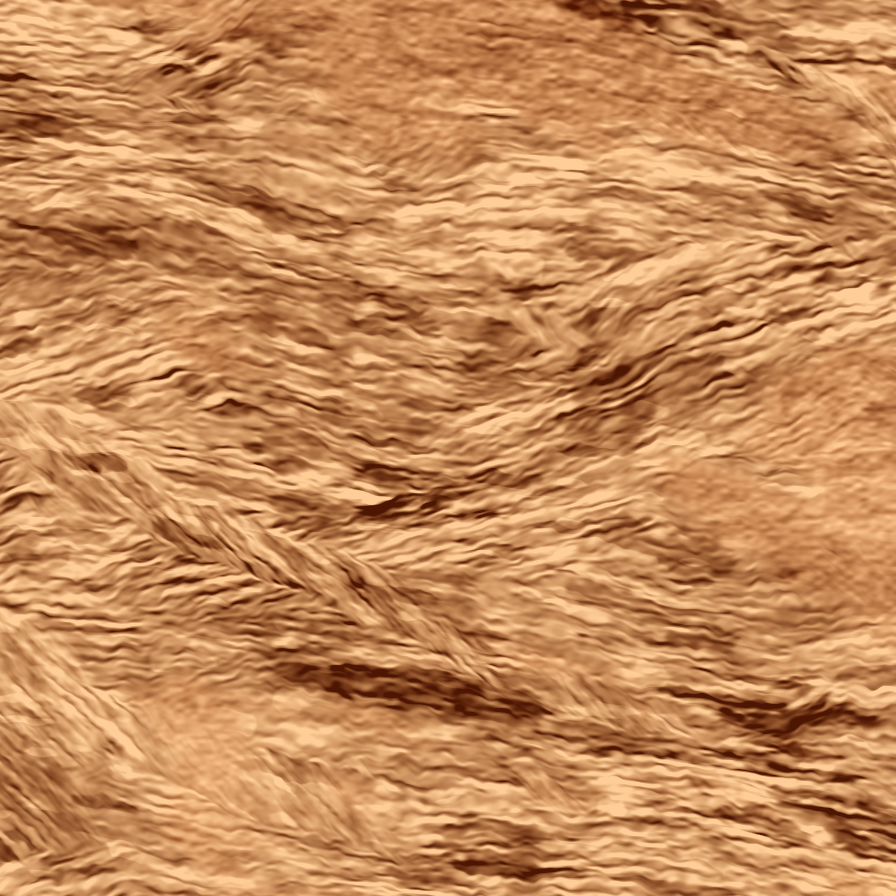
Reproduce this texture procedurally as a WebGL 2 fragment shader.

```glsl
#version 300 es
precision highp float;
precision highp int;
// Weathered fibrous surface: splintered strands in three crossing directions,
// smooth worn patches and dark hollows. Stretched value noise builds a height
// field, which is lit from above and coloured along a brown to cream ramp.

#define MAIN_SLOPE -0.13    // common strand direction
#define RISE_SLOPE 0.30     // strands climbing to the right
#define PLATE_SLOPE -0.52   // steep falling plates
#define WARP 0.045          // bending of the strands
#define SPLINTER 0.0055     // raggedness of the strand edges
#define LIGHT_STEP vec2(-0.0014, 0.0034)
#define RELIEF 1.35         // strength of the light
#define DEPTH 1.15          // darkness of low places
#define MEAN_TONE 0.62
#define BROAD 0.72          // large scale light and dark
#define HOLLOW 0.42         // darkness of the hollows

uniform vec2 u_resolution;
out vec4 fragColor;

float hash(vec2 cell) {
    uvec2 c = uvec2(ivec2(cell) + 8192);
    uint h = c.x * 40503u + c.y * 60493u;
    h ^= h >> 15;
    h *= 0x7feb352du;
    h ^= h >> 15;
    h *= 0x846ca68bu;
    h ^= h >> 16;
    return float(h & 0xffffu) / 65535.0;
}

float noise(vec2 p) {
    vec2 i = floor(p), f = fract(p);
    f = f * f * (3.0 - 2.0 * f);
    return mix(mix(hash(i), hash(i + vec2(1, 0)), f.x),
               mix(hash(i + vec2(0, 1)), hash(i + vec2(1, 1)), f.x), f.y);
}

float fbm(vec2 p) {
    float sum = 0.0, weight = 0.5;
    for (int i = 0; i < 4; i++) {
        sum += weight * noise(p);
        p = p * 2.03 + 17.3;
        weight *= 0.5;
    }
    return sum / 0.9375;
}

// Shear so that lines of the given slope become horizontal.
vec2 along(vec2 p, float slope) {
    return vec2(p.x, p.y - slope * p.x);
}

vec2 bend(vec2 p) {
    p.y += WARP * (noise(p * vec2(3.0, 4.5) + 3.7) - 0.5);
    p.y += 0.014 * (noise(p * vec2(9.0, 13.0) + 8.1) - 0.5);
    p.y += SPLINTER * (noise(p * vec2(42.0, 60.0) + 5.2) - 0.5);
    p.y += 0.6 * SPLINTER * (noise(p * vec2(100.0, 130.0) + 9.4) - 0.5);
    return p;
}

// Strands with thin sharp creases between them.
float strands(vec2 p, float slope, float seed) {
    vec2 q = along(p, slope) + seed;
    float bundle = noise(q * vec2(8.0, 52.0));
    float fold = 2.0 * noise(q * vec2(14.0, 90.0)) - 1.0;
    float crease = sqrt(fold * fold + 0.004);
    float fine = noise(q * vec2(34.0, 150.0));
    float hair = noise(q * vec2(80.0, 220.0));
    return 0.31 * bundle + 0.30 * crease + 0.29 * fine + 0.20 * hair - 0.01;
}

// Worn areas, drawn out along the falling diagonal; ragged at the rim.
float wornMask(vec2 p) {
    float n = fbm(along(p, -0.34) * vec2(2.6, 6.5) + 21.4);
    return smoothstep(0.55, 0.66, n);
}

float surface(vec2 p, float worn) {
    vec2 q = bend(p);
    float rising = smoothstep(0.52, 0.60, fbm(along(q, 0.1) * vec2(3.6, 8.5) + 41.0));
    float plates = smoothstep(0.59, 0.65, fbm(along(q, -0.4) * vec2(3.6, 8.0) + 63.0));
    float h = strands(q, MAIN_SLOPE, 2.3);
    h = mix(h, strands(q, RISE_SLOPE, 11.9), rising);
    h = mix(h, strands(q * vec2(1.3, 0.78), PLATE_SLOPE, 29.6), plates);
    float grain = 0.27 + 0.22 * noise(p * vec2(44.0, 70.0))
                + 0.20 * noise(p * vec2(115.0, 175.0) + 7.0);
    return mix(h, mix(grain, h, 0.35), worn);
}

vec3 earthRamp(float t) {
    return vec3(0.43, 0.20, 0.08) + t * vec3(0.62, 0.56, 0.38)
         + t * t * vec3(-0.09, 0.0, 0.09);
}

void main() {
    vec2 p = gl_FragCoord.xy / u_resolution.y;
    float worn = wornMask(p);
    float h = surface(p, worn);
    float lit = h - surface(p + LIGHT_STEP, worn);
    vec2 q = along(bend(p), -0.16);

    // Tone from depth, light and broad drifts of shade.
    float strength = mix(0.8, 1.3, noise(q * vec2(4.0, 9.0) + 14.0));
    float tone = MEAN_TONE + strength * (DEPTH * (h - 0.47) + RELIEF * lit);
    tone += BROAD * (fbm(q * vec2(3.0, 10.0) + 52.0) - 0.5);
    tone += 0.14 * (noise(p * vec2(120.0, 190.0) + 33.0) - 0.5);

    // Narrow shadows under ledges and a few deep hollows.
    float ledge = noise(q * vec2(9.0, 42.0) + 71.0) + 0.5 * (0.47 - h);
    tone -= 0.28 * (1.0 - 0.6 * worn) * smoothstep(0.69, 0.79, ledge);
    float pit = fbm(q * vec2(4.5, 13.0) + 87.0) + 0.5 * (0.47 - h);
    tone -= HOLLOW * smoothstep(0.66, 0.82, pit);

    // Pale splinters catching the light.
    float splinter = noise(q * vec2(22.0, 85.0) + 95.0);
    tone += 0.22 * smoothstep(0.70, 0.82, splinter) * (1.0 - 0.6 * worn);

    tone = clamp(tone, -0.20, 1.08);
    vec3 colour = earthRamp(tone);
    colour += worn * vec3(0.015, -0.008, -0.012);
    fragColor = vec4(clamp(colour, 0.0, 1.0), 1.0);
}
```
